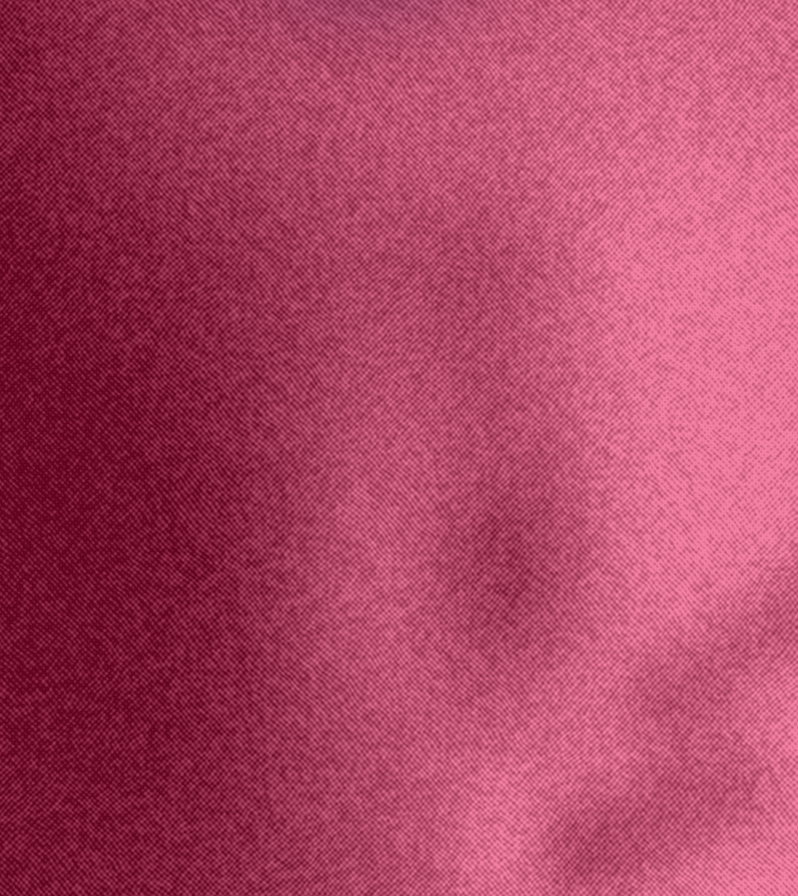
Reproduce this texture procedurally as a Shadertoy shader.

```glsl
#define SHADE_COLOR vec3(0.405, 0.03, 0.145)
#define LIGHT_COLOR vec3(0.925, 0.48, 0.61)
#define PLUM_COLOR vec3(0.50, 0.19, 0.34)
#define TWILL vec2(146.0, 138.0) // waves per canvas height
#define WEAVE_DEPTH 0.20
#define GRAIN_DEPTH 0.38
#define CLOUD_DEPTH 0.06
#define PI 3.14159265

float hash(vec2 p) {
    vec3 q = fract(vec3(p.xyx) * 0.1031);
    q += dot(q, q.yzx + 33.33);
    return fract((q.x + q.y) * q.z);
}

float noise(vec2 p) {
    vec2 cell = floor(p), f = fract(p);
    f = f * f * (3.0 - 2.0 * f);
    return mix(mix(hash(cell), hash(cell + vec2(1, 0)), f.x),
               mix(hash(cell + vec2(0, 1)), hash(cell + vec2(1, 1)), f.x), f.y);
}

// Soft elliptical patch of light or shade
float patchAt(vec2 uv, vec2 center, vec2 radius) {
    vec2 d = (uv - center) / radius;
    return exp(-dot(d, d));
}

// Soft crease along a segment
float crease(vec2 uv, vec2 a, vec2 b, float width) {
    vec2 ab = b - a;
    float along = clamp(dot(uv - a, ab) / dot(ab, ab), 0.0, 1.0);
    float d = length(uv - a - ab * along) / width;
    return exp(-d * d);
}

// Broad light over the draped cloth, 0 = shade, 1 = sheen
float drape(vec2 uv) {
    float light = 0.01 + 0.98 * smoothstep(-0.06, 0.95, uv.x);
    light += 0.24 * patchAt(uv, vec2(0.22, 0.98), vec2(0.28, 0.25));
    light += 0.16 * patchAt(uv, vec2(0.46, 0.37), vec2(0.11, 0.18));
    light += 0.16 * patchAt(uv, vec2(0.63, 0.06), vec2(0.07, 0.10));
    light += 0.08 * patchAt(uv, vec2(0.03, 0.0), vec2(0.18, 0.25));
    light -= 0.10 * patchAt(uv, vec2(0.24, 0.32), vec2(0.16, 0.32));
    light -= 0.20 * patchAt(uv, vec2(1.0, 1.02), vec2(0.40, 0.20));
    light -= 0.18 * crease(uv, vec2(0.62, 0.68), vec2(0.66, 0.40), 0.11);
    light -= 0.24 * patchAt(uv, vec2(0.64, 0.33), vec2(0.10, 0.13));
    light -= 0.30 * crease(uv, vec2(0.84, 0.22), vec2(1.04, 0.34), 0.065);
    light -= 0.34 * crease(uv, vec2(0.74, 0.05), vec2(0.92, 0.12), 0.07);
    return light;
}

// Two crossing twill waves make staggered, slanted stitches
float weave(vec2 p) {
    vec2 q = p * TWILL;
    q += 0.9 * vec2(noise(p * 15.0), noise(p * 15.0 + 40.0));
    q += 0.35 * vec2(noise(p * 75.0), noise(p * 75.0 + 70.0));
    float falling = cos(2.0 * PI * (q.x + q.y));
    float rising = cos(2.0 * PI * (q.x - q.y));
    float lean = 0.35 + 0.4 * noise(p * 9.0 + 20.0);
    // Fibre grain on a turned grid, so that it adds no rows
    vec2 turned = mat2(0.8, 0.6, -0.6, 0.8) * p;
    float grain = 0.75 * noise(turned * 260.0) + 0.25 * noise(p * 140.0) - 0.5;
    return WEAVE_DEPTH * mix(rising, falling, lean) + GRAIN_DEPTH * grain;
}

void mainImage(out vec4 fragColor, in vec2 fragCoord) {
    vec2 uv = fragCoord / iResolution.xy;
    vec2 p = fragCoord / iResolution.y;

    float light = drape(uv);
    light += CLOUD_DEPTH * (0.6 * noise(p * 7.0) + 0.4 * noise(p * 23.0) - 0.5);

    // Fade the stitches once they are finer than the pixel grid
    float visible = smoothstep(1.5, 2.8, iResolution.y / TWILL.y);
    light += weave(p) * visible;
    light = clamp(light, -0.04, 1.06);

    vec3 color = mix(SHADE_COLOR, LIGHT_COLOR, light);
    float plum = patchAt(uv, vec2(0.46, 1.02), vec2(0.14, 0.06));
    color = mix(color, PLUM_COLOR + 0.3 * (light - 0.5), 0.55 * plum);
    fragColor = vec4(color, 1.0);
}
```
